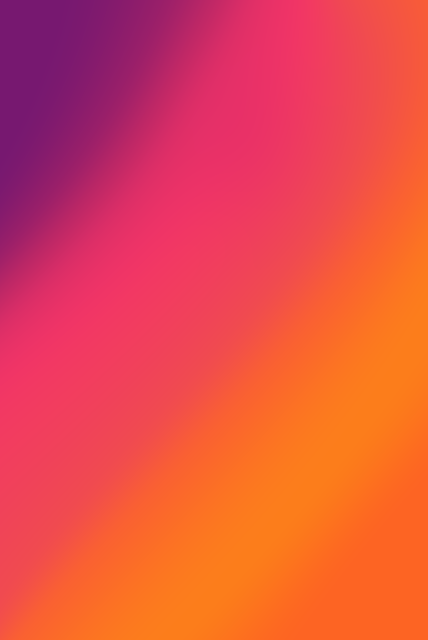
Give the GLSL for this background, as a Shadertoy shader.

```glsl
// Soft diagonal bands flowing from violet through pink to orange.
// Each colour stop lies on a cubic contour across the canvas; a smooth
// Hermite curve blends neighbouring stops along every row.

const int STOPS = 8;

// Contour terms: offset at mid height, slope, bend, twist
const vec4 CONTOUR[STOPS] = vec4[STOPS](
    vec4(-0.28, -1.30, -1.00, 0.0),
    vec4(-0.17, -1.61, -1.06, 0.0),
    vec4(-0.07, -1.68, -1.09, 0.0),
    vec4( 0.04, -1.70, -1.20, 0.0),
    vec4( 0.20, -1.70, -1.00, 0.8),
    vec4( 0.56, -1.28, -0.75, 1.6),
    vec4( 0.74, -1.25, -0.75, 1.0),
    vec4( 1.00, -0.90, -0.75, 0.2));
const vec4 LAST_CONTOUR = vec4(1.40, -1.75, 0.75, 0.0);

const vec3 COLOUR[STOPS] = vec3[STOPS](
    vec3(0.465, 0.095, 0.440),   // violet
    vec3(0.590, 0.120, 0.415),   // plum
    vec3(0.745, 0.155, 0.400),   // magenta
    vec3(0.875, 0.185, 0.405),   // rose
    vec3(0.945, 0.212, 0.396),   // pink
    vec3(0.942, 0.290, 0.315),   // coral
    vec3(0.980, 0.385, 0.190),   // vermilion
    vec3(0.988, 0.492, 0.106));  // amber
const vec3 DEEP_ORANGE = vec3(0.992, 0.392, 0.137);
const vec3 DUSKY_ROSE = vec3(0.890, 0.180, 0.408);

// Horizontal place of a contour at signed depth s below mid height
float contourX(vec4 k, float s) {
    return k.x + s * (k.y + s * (k.z + s * k.w));
}

float stopX(int i, float s) {
    if (i >= STOPS) return contourX(LAST_CONTOUR, s);
    return contourX(CONTOUR[max(i, 0)], s);
}

vec3 stopColour(int i) {
    if (i >= STOPS) return DEEP_ORANGE;
    return COLOUR[max(i, 0)];
}

// Colour change per unit width at a stop, flat at both ends
vec3 stopTangent(int i, float s) {
    if (i <= 0 || i >= STOPS) return vec3(0.0);
    float span = max(stopX(i + 1, s) - stopX(i - 1, s), 0.02);
    return (stopColour(i + 1) - stopColour(i - 1)) / span;
}

vec3 hermite(vec3 a, vec3 b, vec3 slopeA, vec3 slopeB, float width, float t) {
    float r = 1.0 - t;
    return mix(a, b, t * t * (3.0 - 2.0 * t))
         + width * t * r * (slopeA * r - slopeB * t);
}

vec3 bandColour(float x, float s) {
    // Last stop to the left of this place
    int left = 0;
    for (int i = 1; i < STOPS; i++) {
        if (stopX(i, s) <= x) left = i;
    }
    float start = stopX(left, s);
    float width = max(stopX(left + 1, s) - start, 0.02);
    float t = clamp((x - start) / width, 0.0, 1.0);
    return hermite(stopColour(left), stopColour(left + 1),
                   stopTangent(left, s), stopTangent(left + 1, s), width, t);
}

float softSpot(vec2 p, vec2 centre, vec2 radius) {
    vec2 d = (p - centre) / radius;
    return exp(-dot(d, d));
}

void mainImage(out vec4 fragColor, in vec2 fragCoord) {
    vec2 uv = fragCoord / iResolution.xy;
    vec3 colour = bandColour(uv.x, 0.5 - uv.y);

    // Slight shade inside the upper pink band
    float shade = softSpot(uv, vec2(0.56, 0.80), vec2(0.15, 0.13));
    colour = mix(colour, DUSKY_ROSE, 0.55 * shade);

    fragColor = vec4(clamp(colour, 0.0, 1.0), 1.0);
}
```
